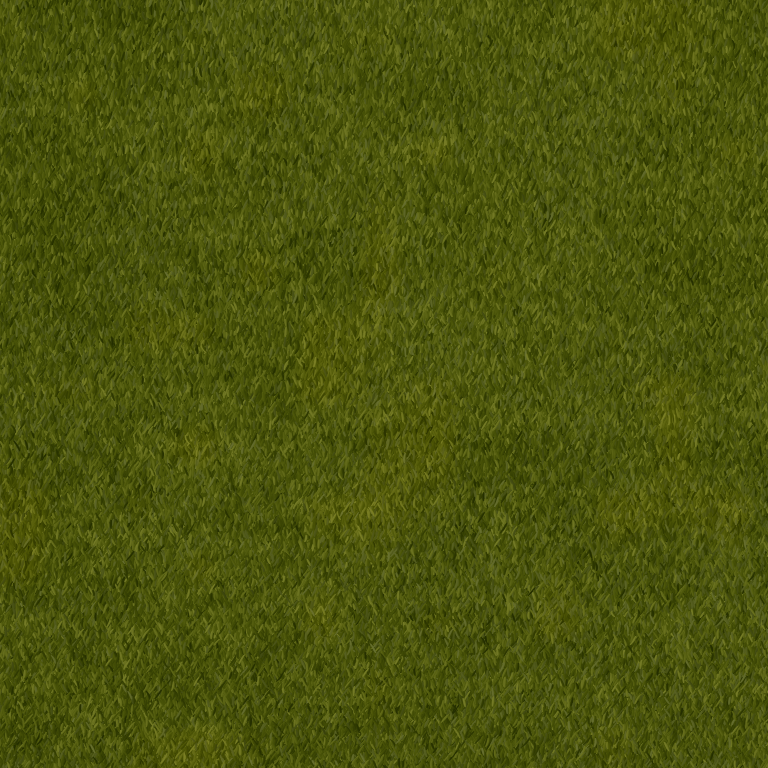
Reproduce this texture procedurally as a Shadertoy shader.

```glsl
#define LAYERS 4
#define CELL vec2(0.0050, 0.0120)
#define HALF_LENGTH 0.0078
#define HALF_WIDTH 0.0015
#define SOFTNESS 0.0010
#define CONTRAST 2.9
#define RELIEF 0.55
#define GREY_SHARE 0.16

const vec3 SHADE = vec3(0.195, 0.235, 0.008);
const vec3 GREEN = vec3(0.285, 0.325, 0.030);
const vec3 LIGHT = vec3(0.405, 0.435, 0.115);
const vec3 GREY  = vec3(0.315, 0.350, 0.125);

float hash(vec2 p) {
    return fract(sin(dot(p, vec2(127.1, 311.7))) * 43758.5453);
}

float noise(vec2 p) {
    vec2 i = floor(p), f = fract(p);
    f = f * f * (3.0 - 2.0 * f);
    return mix(mix(hash(i), hash(i + vec2(1, 0)), f.x),
               mix(hash(i + vec2(0, 1)), hash(i + vec2(1, 1)), f.x), f.y);
}

// Tone 0 is the mid green, about -1.7 the shade and 1.9 the light
vec3 grassColor(float tone) {
    vec3 dark = mix(GREEN, SHADE, min(-tone / 1.7, 1.6));
    vec3 bright = mix(GREEN, LIGHT, min(tone / 1.9, 1.4));
    return max(tone < 0.0 ? dark : bright, 0.0);
}

// Paints the blades of one jittered grid over the color
vec3 paintBlades(vec3 color, vec2 uv, float layer, float patchTone, float greyShare) {
    float soft = max(SOFTNESS, 0.6 / iResolution.y);
    float spread = mix(0.85, 0.5, clamp(uv.y, 0.0, 1.0));
    vec2 grid = uv + layer * vec2(0.0137, 0.0291);
    vec2 home = floor(grid / CELL);

    for (int y = -1; y <= 1; y++)
    for (int x = -2; x <= 2; x++) {
        vec2 id = home + vec2(x, y);
        vec2 seed = id + layer * 37.3;
        vec2 jitter = vec2(hash(seed), hash(seed + 11.7));
        vec2 p = grid - (id + jitter) * CELL;

        // Leaning, bent and tapered blade
        float size = mix(0.6, 1.0, hash(seed + 23.1));
        float along = p.y / (HALF_LENGTH * size);
        float lean = 0.08 + spread * (2.0 * hash(seed + 5.3) - 1.0);
        float bend = 0.0016 * (2.0 * jitter.y - 1.0);
        float across = p.x - lean * p.y - bend * along * along;
        float taper = max(1.0 - along * along, 0.0);
        float width = HALF_WIDTH * sqrt(taper);
        float cover = smoothstep(soft, -soft, abs(across) - width)
                    * smoothstep(0.0, 0.35, taper);

        // Own tone, with one lit and one shaded side
        float tone = CONTRAST * (hash(seed + 41.9) + hash(seed + 59.2) - 1.0);
        tone += patchTone - RELIEF * clamp(across / HALF_WIDTH, -1.0, 1.0);
        vec3 blade = grassColor(tone);
        if (hash(seed + 71.4) < greyShare)
            blade = mix(blade, GREY + 0.025 * tone, 0.75);
        color = mix(color, blade, cover);
    }
    return color;
}

void mainImage(out vec4 fragColor, in vec2 fragCoord) {
    vec2 uv = fragCoord / iResolution.y;

    // Broad, faint patches of light and of cooler grass
    float broad = noise(uv * 4.0 + 3.7) - 0.5;
    float medium = noise(uv * 17.0 + 8.1) - 0.5;
    float fine = noise(uv * vec2(60.0, 42.0) + 1.9) - 0.5;
    float patchTone = 0.12 + 0.45 * broad + 0.6 * medium + 0.7 * fine;
    float cool = noise(uv * 9.0 + 21.3) - 0.5;
    float corner = smoothstep(0.5, 0.0, length(uv - vec2(0.9, 0.2)));
    float greyShare = GREY_SHARE + 0.22 * cool + 0.10 * corner;

    // Dark streaked ground, then the blades
    float streak = noise(uv * vec2(260.0, 95.0)) - 0.5;
    vec3 color = grassColor(patchTone - 0.9 + 1.8 * streak);
    for (int i = 0; i < LAYERS; i++)
        color = paintBlades(color, uv, float(i), patchTone, greyShare);

    // Yellower tufts
    float yellow = smoothstep(0.62, 0.95, noise(uv * 13.0 + 40.6));
    color += yellow * vec3(0.028, 0.018, -0.008);

    fragColor = vec4(clamp(color, 0.0, 1.0), 1.0);
}
```
